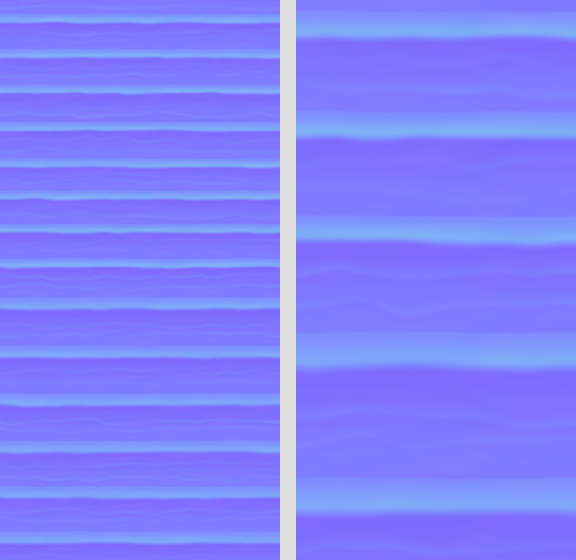
Left, the full canvas; right, a detail of the centre.
This texture map is drawn by a Shadertoy shader. Its source:

```glsl
// Normal map of fourteen stacked horizontal ledges with faint wavy creases between them.

const int   LEDGES       = 14;
const int   TIGHT_LEDGES = 8;       // upper ledges with narrow spacing
const float FIRST_TIGHT  = 0.0339;  // centres and steps, measured down from the top
const float TIGHT_STEP   = 0.0624;
const float FIRST_WIDE   = 0.543;
const float WIDE_STEP    = 0.0836;
const float TIGHT_WIDTH  = 0.0160;
const float WIDE_WIDTH   = 0.0212;
const float EDGE_SOFT    = 0.0013;
const float EDGE_WOBBLE  = 0.0016;
const float CREASE_SWING = 0.0060;
const float CREASE_ABOVE = 0.0042;  // crease fade on either side
const float CREASE_BELOW = 0.0017;
const float CREASE_LIGHT = 0.065;
const float SLOPE_LIP    = 0.560;   // green channel levels
const float SLOPE_PEAK   = 0.685;
const float SLOPE_SHADE  = 0.425;
const float SLOPE_FACE   = 0.488;
const float TAU          = 6.28319;

float hash(float n) {
    return fract(sin(n * 127.1 + 3.7) * 43758.5);
}

// Layered sines with whole frequencies, so the result tiles across x.
float wave(float x, float seed) {
    float sum = 0.0, amp = 0.5;
    for (int i = 0; i < 6; i++) {
        float n = float(i);
        float freq = floor(1.0 + n * 1.9 + 2.0 * hash(seed + n * 2.3));
        float phase = TAU * (freq * x + hash(seed * 1.7 + n));
        sum += amp * sin(phase + 0.6 * sin(phase));
        amp *= 0.66;
    }
    return sum;
}

float ledgeWidth(int k) {
    return k < TIGHT_LEDGES ? TIGHT_WIDTH : WIDE_WIDTH;
}

// Upper edge of ledge k, with slight unevenness in the spacing.
float ledgeTop(int k, float x) {
    float n = float(k), wide = n - float(TIGHT_LEDGES);
    float tight = FIRST_TIGHT + TIGHT_STEP * n + 0.0085 * exp(-(n - 3.8) * (n - 3.8) / 1.5);
    float loose = FIRST_WIDE + WIDE_STEP * wide + 0.0052 * sin(wide * TAU * 0.1);
    float centre = k < TIGHT_LEDGES ? tight : loose;
    return centre - 0.55 * ledgeWidth(k) + 0.4 * EDGE_WOBBLE * wave(x, n * 5.1 + 40.0);
}

// A thin highlight: soft above, crisp below.
float crease(float d) {
    float q = d / (d < 0.0 ? CREASE_ABOVE : CREASE_BELOW);
    return exp(-q * q);
}

// Vertical slope of ledge k and of the face beneath it.
float ledgeSlope(int k, float x, float y, float top) {
    float seed = float(k) * 9.3 + 17.0;
    float bottom = top + ledgeWidth(k) + EDGE_WOBBLE * wave(x, seed);
    float nextTop = ledgeTop(k + 1, x);
    float across = (y - top) / (bottom - top);
    float down = clamp((y - bottom) / (nextTop - bottom), 0.0, 1.0);

    float face = mix(SLOPE_SHADE, SLOPE_FACE, smoothstep(0.0, 0.9, down));
    face -= 0.018 * exp(-down * 9.0);

    // Two creases per face, fading in and out along their length
    for (int j = 0; j < 2; j++) {
        float s = seed + 3.1 * float(j + 1);
        float place = 0.40 + 0.30 * float(j) + 0.16 * (hash(s) - 0.5);
        float d = y - mix(bottom, nextTop, place) - CREASE_SWING * wave(x, s);
        float strength = mix(0.3, 1.0, hash(s + 0.7)) * (0.7 + 0.35 * wave(x, s + 1.9));
        face += CREASE_LIGHT * strength * crease(d);
        face -= 0.012 * strength * crease(d - 2.5 * CREASE_BELOW);
    }

    // Bright lip, strongest near its lower rim
    float peak = SLOPE_PEAK + 0.018 * wave(x, seed + 6.0);
    peak -= k < TIGHT_LEDGES ? 0.0 : 0.025;
    float lip = mix(SLOPE_LIP, peak, smoothstep(0.05, 0.8, across));
    return mix(lip, face, smoothstep(0.76, 1.2, across));
}

void mainImage(out vec4 fragColor, in vec2 fragCoord) {
    vec2 uv = fragCoord / iResolution.xy;
    float x = uv.x, y = 1.0 - uv.y;
    float soft = max(EDGE_SOFT, 0.75 / iResolution.y);

    // Each ledge covers everything below its upper edge
    float slope = SLOPE_FACE;
    for (int k = -1; k <= LEDGES; k++) {
        float top = ledgeTop(k, x);
        float cover = smoothstep(-soft, soft, y - top);
        if (cover > 0.0) slope = mix(slope, ledgeSlope(k, x, y, top), cover);
    }

    // Broad unevenness, stretched along the ledges
    float drift = wave(x, 71.0);
    slope += 0.005 * sin(TAU * 37.0 * y + 2.0 * drift);
    slope += 0.004 * sin(TAU * 83.0 * y - 3.0 * drift);
    float tilt = 0.5 + 0.007 * sin(TAU * (3.0 * x + 21.0 * y) + 2.0 * drift);

    // Blue completes the unit normal
    vec2 n = 2.0 * vec2(tilt, slope) - 1.0;
    float z = sqrt(max(0.0, 1.0 - dot(n, n)));
    fragColor = vec4(tilt, slope, 0.5 + 0.5 * z, 1.0);
}
```
